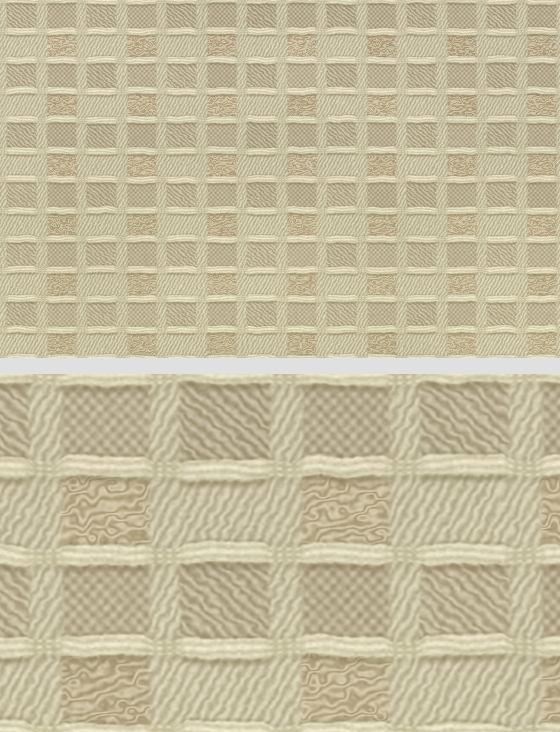
Top: the whole. Bottom: its middle third, enlarged.
Give the GLSL for this texture, as a WebGL 1 fragment shader.

```glsl
precision highp float;
uniform vec2 u_resolution;

const vec2 REPEATS = vec2(7.0, 6.0);
const float TAU = 6.2831853;

const vec3 CREAM_DARK = vec3(0.72, 0.69, 0.57);
const vec3 CREAM_LIGHT = vec3(0.85, 0.82, 0.72);
const vec3 TAN_DARK = vec3(0.64, 0.59, 0.47);
const vec3 TAN_LIGHT = vec3(0.80, 0.76, 0.665);
const vec3 CORD_DARK = vec3(0.74, 0.71, 0.58);
const vec3 CORD_LIGHT = vec3(0.92, 0.90, 0.80);
const vec3 SHADOW = vec3(0.56, 0.51, 0.38);

float hash(vec2 p) {
  vec3 q = fract(p.xyx * 0.1031);
  q += dot(q, q.yzx + 33.33);
  return fract((q.x + q.y) * q.z);
}

float noise(vec2 p) {
  vec2 i = floor(p);
  vec2 f = fract(p);
  f = f * f * (3.0 - 2.0 * f);
  float low = mix(hash(i), hash(i + vec2(1.0, 0.0)), f.x);
  float high = mix(hash(i + vec2(0.0, 1.0)), hash(i + 1.0), f.x);
  return mix(low, high, f.y);
}

float band(float x, float lo, float hi, float soft) {
  return smoothstep(lo - soft, lo + soft, x) * (1.0 - smoothstep(hi - soft, hi + soft, x));
}

float ridge(float t) {
  return 0.5 + 0.5 * cos(TAU * t);
}

// Diagonal threads; frequency holds threads per repeat on each axis
float twill(vec2 p, vec2 frequency, float wobble) {
  return ridge(dot(p, frequency) + wobble * (noise(p * 25.0) - 0.5));
}

float plainWeave(vec2 p, vec2 frequency) {
  vec2 wave = cos(TAU * p * frequency);
  return 0.5 + 0.5 * wave.x * wave.y;
}

// Ground cloth: cream twill with tan squares, alternate rows missing one square
vec3 groundCloth(vec2 p, float soft, float fade) {
  vec2 warped = p + 0.014 * (vec2(noise(p * 14.0), noise(p * 14.0 + 40.0)) - 0.5);
  float u = fract(warped.x);
  float fullRow = 1.0 - step(0.52, fract(p.y - 0.01));
  float twillSquare = band(u, 0.082, 0.456, soft) * fullRow;
  float plainSquare = band(u, 0.592, 0.957, soft);

  float creamThread = twill(p, vec2(22.0, 9.0), 0.5);
  float tanThread = twill(p, vec2(16.0, -14.0), 0.6);
  float brokenThread = twill(p, vec2(7.0, 17.0), 1.8);
  float plainThread = mix(brokenThread, plainWeave(p, vec2(18.0, 13.0)), fullRow);

  vec3 cream = mix(CREAM_DARK, CREAM_LIGHT, creamThread);
  vec3 tanTwill = mix(TAN_DARK, TAN_LIGHT, tanThread);
  vec3 tanPlain = mix(TAN_DARK, TAN_LIGHT, plainThread);
  tanPlain += vec3(0.025, 0.012, 0.0) * (1.0 - fullRow);
  float tone = hash(floor(p * 2.0) + 7.0) - 0.5;
  vec3 color = mix(cream, tanTwill + 0.03 * tone, twillSquare * (0.95 - fade));
  return mix(color, tanPlain + 0.03 * tone, plainSquare * (1.0 - fade));
}

// Raised horizontal cords, tied down between the squares
vec3 addCords(vec3 ground, vec2 p, float soft) {
  float index = floor((p.y - 0.01) * 2.0 + 0.5);
  float center = 0.5 * index + 0.01 + 0.02 * mod(index, 2.0);
  float along = (p.x - 0.02) * 2.0;
  float s = fract(along);
  float raised = band(s, 0.14, 0.86, 0.06);
  float lift = hash(vec2(floor(along), index + 20.0)) - 0.5;
  float sway = noise(vec2(p.x * 9.0, index * 7.0 + 3.0)) - 0.5;
  float d = p.y - center + raised * (0.008 + 0.025 * lift) - 0.022 * sway;
  float halfWidth = mix(0.043, 0.056, raised);
  float fuzz = 0.012 * (noise(vec2(p.x * 45.0, p.y * 30.0)) - 0.5);
  float edge = abs(d + fuzz) - halfWidth;

  float below = band(d, halfWidth, halfWidth + 0.035, 0.022);
  float above = band(d, -halfWidth - 0.018, -halfWidth, 0.012);
  float shade = (0.6 * below + 0.35 * above) * mix(0.25, 1.0, raised);
  vec3 color = mix(ground, SHADOW, shade);

  float t = d / halfWidth;
  float twist = noise(vec2(p.x * 7.0, index * 5.0)) + 0.4 * (s - 0.5) * lift;
  float strand = ridge(1.15 * t + 0.7 * twist - 0.3);
  float roundness = 1.0 - 0.3 * t * t - 0.12 * t;
  float stitch = ridge(p.x * 26.0) * ridge(1.3 * t);
  float light = mix(0.2 + 0.5 * stitch, (0.45 + 0.55 * strand) * roundness, raised);
  light += 0.2 * (noise(vec2(p.x * 60.0, p.y * 90.0)) - 0.5);
  vec3 cord = mix(CORD_DARK, CORD_LIGHT, clamp(light, 0.0, 1.0));
  return mix(color, cord, 1.0 - smoothstep(-soft, soft, edge));
}

void main() {
  vec2 uv = gl_FragCoord.xy / u_resolution;
  vec2 cloth = vec2(uv.x, 1.0 - uv.y) * REPEATS;
  vec2 pixel = REPEATS / u_resolution;
  float fade = 0.22 * (1.0 - uv.y);

  vec3 color = groundCloth(cloth, max(0.014, pixel.x), fade);
  color = addCords(color, cloth, max(0.01, pixel.y));

  // Fibre grain and slow uneven tone
  float grain = noise(cloth * vec2(70.0, 55.0)) - 0.5;
  float patches = noise(cloth * 0.8 + 11.0) - 0.5;
  color += 0.06 * grain + 0.025 * patches;
  color += vec3(0.004, 0.004, -0.012) * (1.0 - uv.y);
  gl_FragColor = vec4(clamp(color, 0.0, 1.0), 1.0);
}
```
